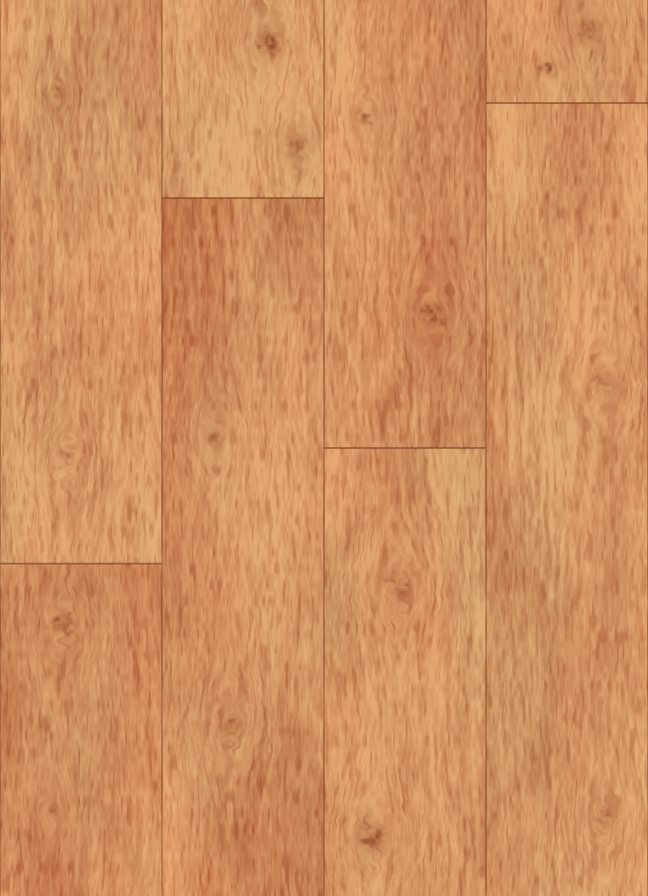
This texture is drawn by a Shadertoy shader. Its source:

```glsl
// Plank floor: four columns of warm oak boards, one staggered butt joint in each.
// Every board takes its own tone, cloudy blotches, fine short fibres and hashed
// knots that bend the grain around them; hairline seams separate the boards.

const float ASPECT = 0.7227;                 // canvas width over height
const float COLUMNS = 4.0;
const float BOARD_WIDTH = ASPECT / COLUMNS;
const int KNOTS = 2;
const vec3 DARK_OAK = vec3(0.72, 0.43, 0.27);
const vec3 LIGHT_OAK = vec3(0.86, 0.62, 0.42);
const vec3 KNOT_BROWN = vec3(0.52, 0.24, 0.13);
const vec3 SEAM_BROWN = vec3(0.47, 0.25, 0.13);

float hash(vec2 p) {
    return fract(sin(dot(p, vec2(127.1, 311.7))) * 43758.55);
}

float noise(vec2 p) {
    vec2 i = floor(p), f = fract(p);
    f = f * f * (3.0 - 2.0 * f);
    return mix(mix(hash(i), hash(i + vec2(1, 0)), f.x),
               mix(hash(i + vec2(0, 1)), hash(i + vec2(1, 1)), f.x), f.y);
}

float fbm(vec2 p) {
    float sum = 0.0, amp = 0.5;
    for (int i = 0; i < 4; i++) {
        sum += amp * noise(p);
        p = p * 2.03 + 17.3;
        amp *= 0.5;
    }
    return sum;
}

// Height of the butt joint in a column
float jointHeight(float column) {
    float heights[4] = float[4](0.371, 0.779, 0.5, 0.885);
    return heights[int(column)];
}

// Coverage of a seam of the given half width
float seam(float dist, float halfWidth, float pixel) {
    return 1.0 - smoothstep(halfWidth - 0.7 * pixel, halfWidth + 0.7 * pixel, abs(dist));
}

// x: grain bend, y: dark specks, z: reddish halo, summed over a board's knots
vec3 knots(vec2 p, float bottom, float top, float seed) {
    vec3 sum = vec3(0.0);
    float specks = smoothstep(0.35, 0.75, noise(p * vec2(250.0, 210.0) + seed));
    for (int i = 0; i < KNOTS; i++) {
        vec2 id = vec2(seed, float(i) + 3.7);
        float size = mix(0.006, 0.013, hash(id + 5.1));
        float slot = (float(i) + mix(0.2, 0.8, hash(id + 9.4))) / float(KNOTS);
        vec2 centre = vec2(mix(0.15, 0.85, hash(id)) * BOARD_WIDTH, mix(bottom, top, slot));
        vec2 q = (p - centre) / size;
        q += 1.2 * (vec2(noise(p * 130.0 + seed), noise(p * 130.0 + seed + 40.0)) - 0.5);
        float r = length(q * vec2(0.9, 1.0));
        float strength = mix(0.4, 1.0, hash(id + 2.6));
        sum.x += size * q.x * exp(-dot(q, q * vec2(0.12, 0.05)));
        sum.y += strength * exp(-r * r * 1.3) * mix(0.25, 1.0, specks);
        sum.z += strength * exp(-r * 0.8);
    }
    return sum;
}

// Cloudy lightness of a board, centred on zero
float blotches(vec2 p, float seed) {
    float wide = noise(p * vec2(9.0, 3.5) + seed * 11.3) - 0.5;
    float small = fbm(p * vec2(26.0, 7.0) + seed * 4.9) - 0.47;
    return 0.6 * wide + 0.75 * small;
}

// Fine fibre lightness, centred on zero
float grain(vec2 p, float seed) {
    vec2 o = vec2(seed * 13.7, seed * 5.3);
    p.x += 0.006 * (noise(p * vec2(14.0, 9.0) + o) - 0.5);
    float streaks = noise(p * vec2(120.0, 12.0) + o) - 0.5;
    float fibres = noise(p * vec2(260.0, 42.0) + o) - 0.5;
    float hairs = noise(p * vec2(480.0, 110.0) + o) - 0.5;
    float pores = smoothstep(0.58, 0.9, noise(p * vec2(330.0, 55.0) + o + 31.0));
    // Growth rings, shown only in patches
    float ring = sin(55.0 * fbm(p * vec2(10.0, 2.2) + o + 8.0) + 260.0 * p.x);
    float patches = smoothstep(0.45, 0.75, noise(p * vec2(12.0, 5.0) + o + 60.0));
    return 0.22 * streaks + 0.36 * fibres + 0.5 * hairs
         - 0.42 * (pores - 0.17) + 0.15 * ring * patches;
}

void mainImage(out vec4 fragColor, in vec2 fragCoord) {
    vec2 uv = fragCoord / iResolution.xy;
    vec2 p = uv * vec2(ASPECT, 1.0);
    float pixel = 1.0 / iResolution.y;

    // Board layout
    float column = min(floor(uv.x * COLUMNS), COLUMNS - 1.0);
    float joint = jointHeight(column);
    float upper = step(joint, uv.y);
    float seed = column * 2.0 + upper + 1.0;
    vec2 local = vec2(p.x - column * BOARD_WIDTH, p.y);

    // Pale and dark boards alternate across the joints
    float pale = (upper > 0.5) == (column < 2.0) ? 1.0 : -1.0;
    float tone = 0.69 + 0.15 * pale + 0.1 * (hash(vec2(seed, 4.2)) - 0.5);

    // Wood
    vec3 knot = knots(local, upper * joint, mix(joint, 1.0, upper), seed);
    vec2 bent = local - vec2(knot.x * 0.7, 0.0);
    float light = tone + blotches(bent, seed) + grain(bent, seed);
    vec3 color = mix(DARK_OAK, LIGHT_OAK, min(light, 1.25));
    float blush = fbm(local * vec2(18.0, 6.0) + seed * 7.0) - 0.47 - 0.08 * pale;
    color += blush * vec3(0.06, -0.03, -0.015);
    color = mix(color, DARK_OAK, clamp(0.5 * knot.z, 0.0, 0.65));
    color = mix(color, KNOT_BROWN, clamp(0.8 * knot.y, 0.0, 0.85));

    // Seams: faint, worn side lines and crisper butt joints
    float sideDist = min(local.x, BOARD_WIDTH - local.x);
    float jointDist = p.y - joint;
    float wear = 0.4 + 0.35 * noise(vec2(column * 9.0, p.y * 40.0));
    color = mix(color, SEAM_BROWN, wear * seam(sideDist, 0.0008, pixel));
    color = mix(color, SEAM_BROWN, 0.7 * seam(jointDist, 0.0009, pixel));

    fragColor = vec4(clamp(color, 0.0, 1.0), 1.0);
}
```
